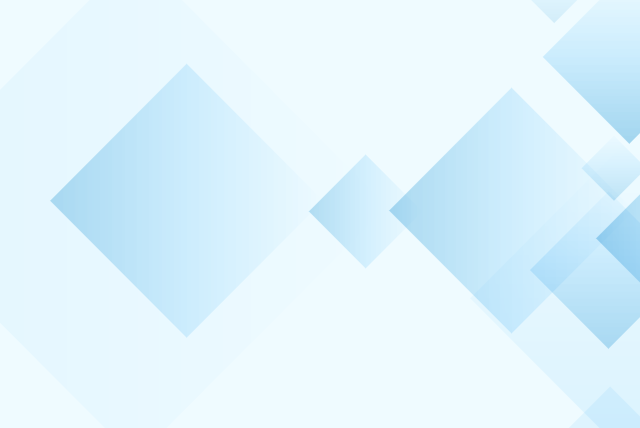
This background is drawn by a Shadertoy shader. Its source:

```glsl
const vec2 CANVAS = vec2(1.5, 1.0);
const vec3 BACKGROUND = vec3(0.937, 0.984, 1.0);
const vec3 DEEP_TINT = vec3(0.70, 0.86, 0.94);
const vec3 MID_TINT = vec3(0.86, 0.945, 0.993);
const float BAND_COUNT = 22.0;
const float BAND_AMOUNT = 0.55;
const int COUNT = 11;

// Diamond centre and half diagonal
const vec3 DIAMONDS[COUNT] = vec3[COUNT](
    vec3(0.318, 0.518, 0.590),
    vec3(0.4375, 0.531, 0.320),
    vec3(0.857, 0.506, 0.133),
    vec3(1.199, 0.508, 0.287),
    vec3(1.473, 0.303, 0.371),
    vec3(1.426, 0.369, 0.184),
    vec3(1.543, 0.443, 0.146),
    vec3(1.439, 0.607, 0.076),
    vec3(1.475, 0.867, 0.203),
    vec3(1.299, 1.020, 0.074),
    vec3(1.430, -0.020, 0.117)
);

// Vertical ramp flag, tint strength, ramp start, ramp end
const vec4 SHADES[COUNT] = vec4[COUNT](
    vec4(0.0, 0.33, 0.40, 1.0),
    vec4(0.0, 0.90, 0.00, 1.0),
    vec4(0.0, 0.85, 0.00, 1.0),
    vec4(0.0, 0.95, 0.00, 1.0),
    vec4(1.0, 0.70, 0.55, 1.0),
    vec4(1.0, 0.85, 0.00, 0.85),
    vec4(0.0, 1.00, 0.00, 0.75),
    vec4(1.0, 0.65, 0.00, 0.90),
    vec4(1.0, 1.08, 0.00, 1.0),
    vec4(1.0, 0.40, 0.00, 1.0),
    vec4(1.0, 0.55, 0.50, 0.55)
);

float diamondDistance(vec2 p, float halfDiagonal) {
    return (abs(p.x) + abs(p.y) - halfDiagonal) * 0.70711;
}

// Deep blue through light blue to clear
vec3 tintRamp(float t) {
    vec3 tint = mix(DEEP_TINT, MID_TINT, clamp(t * 2.0, 0.0, 1.0));
    return mix(tint, vec3(1.0), clamp(t * 2.0 - 1.0, 0.0, 1.0));
}

// Soft steps along a gradient
float banded(float t) {
    float stepped = (floor(t * BAND_COUNT) + 0.5) / BAND_COUNT;
    return mix(t, stepped, BAND_AMOUNT);
}

void mainImage(out vec4 fragColor, in vec2 fragCoord) {
    vec2 p = fragCoord / iResolution.xy * CANVAS;
    float pixel = CANVAS.y / iResolution.y;
    vec3 color = BACKGROUND;

    // Multiply translucent diamonds over one another
    for (int i = 0; i < COUNT; i++) {
        vec3 shape = DIAMONDS[i];
        vec4 shade = SHADES[i];
        vec2 local = p - shape.xy;
        float along = mix(local.x, local.y, shade.x) / shape.z;
        float t = banded(clamp(0.5 + 0.5 * along, 0.0, 1.0));
        vec3 tint = tintRamp(mix(shade.z, shade.w, t));
        float edge = diamondDistance(local, shape.z);
        float coverage = 1.0 - smoothstep(-0.7 * pixel, 0.7 * pixel, edge);
        color *= mix(vec3(1.0), tint, coverage * shade.y);
    }

    fragColor = vec4(color, 1.0);
}
```
